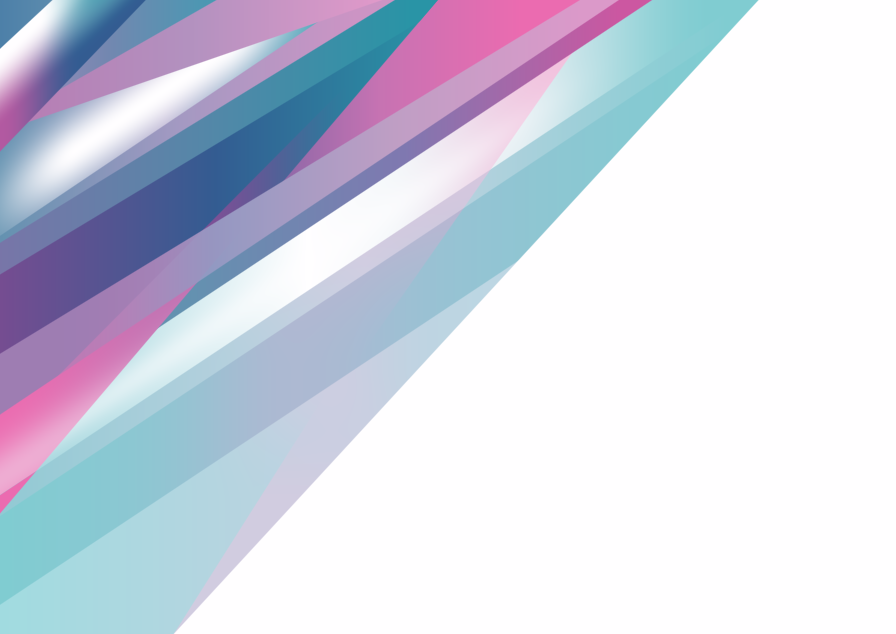
This background is drawn by a Shadertoy shader. Its source:

```glsl
const vec3 WHITE = vec3(1.0, 0.995, 1.0);
const vec3 AQUA = vec3(0.50, 0.80, 0.82);
const vec3 TEAL = vec3(0.16, 0.58, 0.65);
const vec3 STEEL = vec3(0.39, 0.57, 0.69);
const vec3 NAVY = vec3(0.20, 0.36, 0.57);
const vec3 VIOLET = vec3(0.46, 0.30, 0.57);
const vec3 LILAC = vec3(0.82, 0.80, 0.88);
const vec3 MAUVE = vec3(0.64, 0.60, 0.76);
const vec3 ORCHID = vec3(0.80, 0.58, 0.77);
const vec3 PINK = vec3(0.92, 0.42, 0.69);

// Signed distance above a line given as (height at x = 0, slope)
float lineDist(vec2 p, vec2 line) {
    return (p.y - line.x - line.y * p.x) / sqrt(1.0 + line.y * line.y);
}

float above(vec2 p, vec2 line, float soft) {
    return smoothstep(-soft, soft, lineDist(p, line));
}

float bump(float x, float center, float width) {
    float d = (x - center) / width;
    return exp(-d * d);
}

// Three colours spread evenly from start to end
vec3 ramp(vec3 a, vec3 b, vec3 c, float start, float end, float x) {
    float t = clamp((x - start) / (end - start), 0.0, 1.0) * 2.0;
    return mix(mix(a, b, min(t, 1.0)), c, max(t - 1.0, 0.0));
}

// Broad translucent bands beside the outer edge
vec3 paleBands(vec2 p, float soft) {
    float rose = above(p, vec2(-0.374, 1.43), soft);
    vec3 col = ramp(vec3(0.63, 0.86, 0.88), vec3(0.72, 0.83, 0.88),
                    vec3(0.74, 0.84, 0.89), 0.0, 0.8, p.x);
    float sliver = 1.0 - above(p, vec2(-0.433, 1.58), soft);
    col = mix(col, LILAC, sliver * (1.0 - smoothstep(0.2, 0.42, p.y)));
    col = mix(col, LILAC, 0.8 * bump(p.x, 0.52, 0.12) * smoothstep(0.2, 0.4, p.y));

    vec3 band = ramp(AQUA, vec3(0.62, 0.75, 0.83), AQUA, 0.0, 1.12, p.x);
    float blush = rose * smoothstep(0.42, 0.75, p.y);
    band = mix(band, vec3(0.71, 0.71, 0.82), 0.7 * bump(p.x, 0.46, 0.14));
    band = mix(band, vec3(0.79, 0.69, 0.82), 0.8 * blush);
    col = mix(col, band, above(p, vec2(0.046, 0.664), soft));

    band = ramp(vec3(0.57, 0.79, 0.83), vec3(0.79, 0.83, 0.89), AQUA, 0.0, 1.15, p.x);
    band = mix(band, vec3(0.86, 0.77, 0.87), 0.85 * blush);
    col = mix(col, band, above(p, vec2(0.186, 0.664), soft));

    // Bright satin strip
    vec2 satinEdge = vec2(0.219, 0.664);
    float height = lineDist(p, satinEdge);
    vec3 satin = ramp(vec3(0.62, 0.83, 0.86), WHITE, vec3(0.87, 0.92, 0.94), 0.05, 0.92, p.x);
    satin = mix(satin, AQUA, smoothstep(0.8, 1.13, p.x));
    satin = mix(satin, vec3(0.95, 0.76, 0.87), rose * smoothstep(0.6, 0.9, p.x));
    satin = mix(satin, WHITE, 0.5 * bump(height, 0.035, 0.025) * (1.0 - smoothstep(0.6, 1.0, p.x)));
    return mix(col, satin, above(p, satinEdge, soft));
}

// Saturated bands crossed by two steep folds
vec3 deepBands(vec3 col, vec2 p, float soft) {
    float fold = above(p, vec2(0.190, 1.173), soft);
    float innerFold = above(p, vec2(0.315, 1.007), soft);
    float low = 1.0 - smoothstep(0.1, 0.4, p.x);

    vec3 band = ramp(STEEL, vec3(0.50, 0.47, 0.69), vec3(0.80, 0.34, 0.63), 0.30, 0.98, p.x);
    col = mix(col, band, above(p, vec2(0.317, 0.664), soft));
    vec3 glow = mix(PINK, vec3(0.76, 0.45, 0.70), smoothstep(0.0, 0.28, p.x));
    float sheen = bump(lineDist(p, vec2(0.219, 0.664)), 0.02, 0.045);
    glow = mix(glow, vec3(0.94, 0.76, 0.87), 0.75 * sheen);
    col = mix(col, glow, fold * above(p, vec2(0.219, 0.664), soft));
    col = mix(col, PINK, fold * (1.0 - above(p, vec2(0.219, 0.664), soft)));

    band = ramp(vec3(0.57, 0.60, 0.76), vec3(0.75, 0.62, 0.77), vec3(0.86, 0.60, 0.79), 0.33, 0.92, p.x);
    band = mix(band, vec3(0.74, 0.48, 0.71), fold * low);
    band = mix(band, vec3(0.62, 0.49, 0.70), innerFold * low);
    col = mix(col, band, above(p, vec2(0.346, 0.67), soft));

    band = ramp(vec3(0.47, 0.39, 0.64), vec3(0.78, 0.45, 0.70), PINK, 0.38, 0.82, p.x);
    vec3 dark = ramp(VIOLET, NAVY, TEAL, 0.0, 0.68, p.x);
    vec3 crossing = mix(vec3(0.52, 0.31, 0.59), dark, smoothstep(0.28, 0.56, p.x));
    band = mix(band, mix(crossing, dark, innerFold), fold);
    col = mix(col, band, above(p, vec2(0.442, 0.61), soft));

    band = ramp(vec3(0.47, 0.46, 0.66), vec3(0.33, 0.53, 0.66), TEAL, 0.0, 0.65, p.x);
    col = mix(col, band, fold * above(p, vec2(0.567, 0.603), soft));
    band = ramp(STEEL, MAUVE, ORCHID, 0.0, 0.56, p.x);
    return mix(col, band, above(p, vec2(0.617, 0.615), soft));
}

// Glossy facets in the upper left corner
vec3 cornerFacets(vec3 col, vec2 p, float soft) {
    vec2 glossEdge = vec2(0.628, 0.673);
    float height = lineDist(p, glossEdge);
    vec3 band = ramp(STEEL, MAUVE, vec3(0.32, 0.68, 0.74), 0.0, 0.52, p.x);
    float shine = bump(height, 0.045, 0.05) * smoothstep(-0.06, 0.12, p.x);
    band = mix(band, WHITE, shine * (1.0 - smoothstep(0.36, 0.52, p.x)));
    col = mix(col, band, above(p, glossEdge, soft));

    band = ramp(vec3(0.72, 0.48, 0.70), vec3(0.70, 0.57, 0.75), vec3(0.88, 0.60, 0.79), 0.0, 0.6, p.x);
    col = mix(col, band, above(p, vec2(0.792, 0.345), soft));
    band = ramp(vec3(0.66, 0.55, 0.74), vec3(0.45, 0.53, 0.69), vec3(0.28, 0.60, 0.70), 0.0, 0.34, p.x);
    col = mix(col, band, above(p, vec2(0.805, 0.571), soft));

    vec2 rim = vec2(0.923, 0.93);
    float depth = -lineDist(p, rim);
    band = mix(WHITE, mix(vec3(0.70, 0.35, 0.63), NAVY, smoothstep(0.0, 0.13, p.x)),
               smoothstep(0.01, 0.09, depth));
    band = mix(band, TEAL, 0.8 * smoothstep(0.06, 0.17, p.x) * (1.0 - smoothstep(0.03, 0.1, depth)));
    col = mix(col, band, above(p, vec2(0.761, 1.04), soft));
    return mix(col, mix(vec3(0.30, 0.50, 0.66), STEEL, p.x * 8.0), above(p, rim, soft));
}

void mainImage(out vec4 fragColor, in vec2 fragCoord) {
    vec2 p = fragCoord / iResolution.y;
    float soft = 0.8 / iResolution.y;
    vec3 col = paleBands(p, soft);
    col = deepBands(col, p, soft);
    col = cornerFacets(col, p, soft);
    fragColor = vec4(mix(WHITE, col, above(p, vec2(-0.297, 1.084), soft)), 1.0);
}
```
